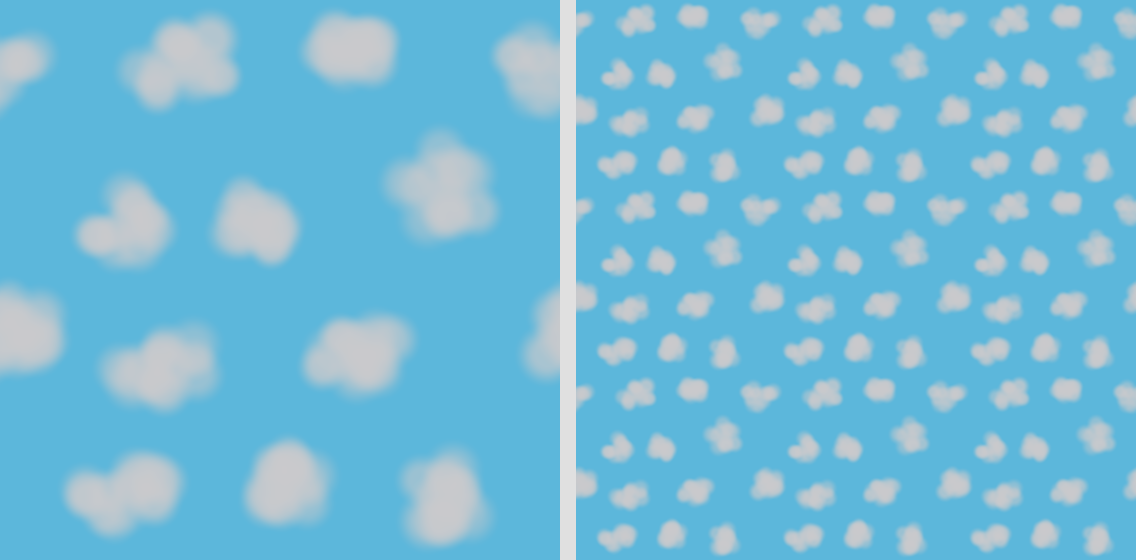
Left, the tile; right, the same tile 3 across and 3 down.
Write a Shadertoy shader that draws this pattern.

```glsl
// Soft grey clouds scattered over a flat blue sky, tiling on all sides.
// Each cell of a staggered, wrapping grid holds one cloud, built up from
// translucent blurred puffs spread over a randomly tilted ellipse.

const vec3 SKY_COLOR = vec3(0.361, 0.716, 0.858);
const vec3 CLOUD_COLOR = vec3(0.792, 0.790, 0.800);

const vec2 GRID = vec2(3.0, 4.0);           // clouds across and up, rows even
const vec2 JITTER = vec2(0.12, 0.09);       // full range of the centre shift
const vec2 SPREAD_MIN = vec2(0.050, 0.042); // ellipse of puff centres
const vec2 SPREAD_MAX = vec2(0.090, 0.066);
const vec2 PUFF_RADIUS = vec2(0.044, 0.064);
const vec2 PUFF_OPACITY = vec2(0.42, 0.80);
const float PUFF_CORE = 0.32;               // solid part of the puff radius
const int PUFF_COUNT = 11;
const float CLOUD_REACH = 0.16;             // no puff extends beyond this
const float TILT_RANGE = 2.0;               // clouds lean around the horizontal
const float GOLDEN_ANGLE = 2.39996;

// Three random values in 0..1 from a cell and an index.
vec3 hash3(vec3 p) {
    p = fract(p * vec3(0.1031, 0.1030, 0.0973) + 0.137);
    p += dot(p, p.yxz + 33.33);
    return fract((p.xxy + p.yxx) * p.zyx);
}

mat2 rotation(float angle) {
    float c = cos(angle), s = sin(angle);
    return mat2(c, s, -s, c);
}

// Share of the sky still seen through one cloud; p is relative to its centre.
float cloudTransmittance(vec2 p, vec2 id) {
    if (length(p) > CLOUD_REACH) return 1.0;

    vec3 shape = hash3(vec3(id, 41.0));
    vec2 spread = mix(SPREAD_MIN, SPREAD_MAX, shape.xy);
    p = rotation((shape.z - 0.5) * TILT_RANGE) * p;

    float clear = 1.0;
    for (int i = 0; i < PUFF_COUNT; i++) {
        float n = float(i);
        vec3 rnd = hash3(vec3(id, n + 3.0));

        // Spiral placement fills the ellipse; jitter makes it lumpy.
        float angle = n * GOLDEN_ANGLE + (rnd.x - 0.5) * 1.4;
        float ring = sqrt((n + rnd.y) / float(PUFF_COUNT));
        vec2 center = spread * ring * vec2(cos(angle), sin(angle));

        float radius = mix(PUFF_RADIUS.x, PUFF_RADIUS.y, rnd.z);
        float opacity = mix(PUFF_OPACITY.x, PUFF_OPACITY.y, fract(rnd.x * 7.0 + rnd.y));
        float puff = 1.0 - smoothstep(radius * PUFF_CORE, radius, length(p - center));
        clear *= 1.0 - opacity * puff;
    }
    return clear;
}

void mainImage(out vec4 fragColor, in vec2 fragCoord) {
    vec2 uv = fragCoord / iResolution.xy;
    float clear = 1.0;

    // Visit the nearest cells; odd rows are shifted by half a cell.
    for (int j = -1; j <= 1; j++) {
        float row = floor(uv.y * GRID.y) + float(j);
        float stagger = 0.5 * mod(row, 2.0);
        float column = floor(uv.x * GRID.x - stagger);
        for (int i = -1; i <= 1; i++) {
            vec2 cell = vec2(column + float(i), row);
            vec2 id = mod(cell, GRID);
            vec2 shift = (hash3(vec3(id, 17.0)).xy - 0.5) * JITTER;
            vec2 center = (cell + vec2(0.5 + stagger, 0.5)) / GRID + shift;
            clear *= cloudTransmittance(uv - center, id);
        }
    }

    fragColor = vec4(mix(CLOUD_COLOR, SKY_COLOR, clear), 1.0);
}
```
